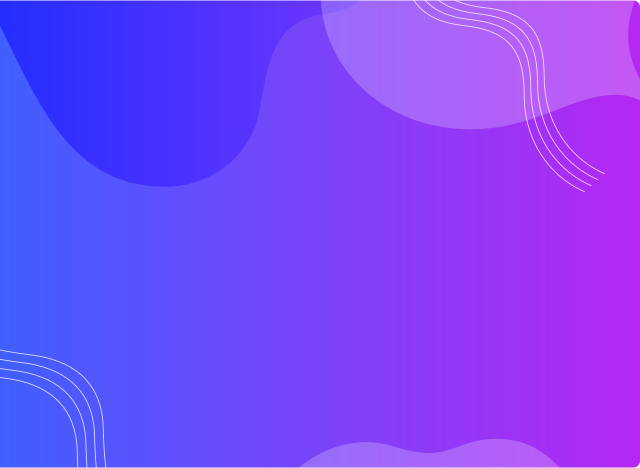
A WebGL 1 fragment shader for this background:

```glsl
precision highp float;
// Blue to magenta gradient card with soft translucent blobs and bundles of thin wavy lines.

uniform vec2 u_resolution;

// Layout grid: the canvas spans CANVAS units, y pointing down
const vec2 CANVAS = vec2(768.0, 561.0);
const float CORNER_RADIUS = 8.0;
const float EDGE_INSET = 0.6;

const vec3 PAGE_COLOR = vec3(1.0);
const vec3 BASE_LEFT = vec3(0.25, 0.37, 1.0);
const vec3 BASE_RIGHT = vec3(0.71, 0.155, 0.95);
const vec3 BLUE_LEFT = vec3(0.14, 0.18, 1.0);
const vec3 BLUE_RIGHT = vec3(0.44, 0.21, 0.99);
const float BLUE_SPAN = 430.0;
const float VEIL_OPACITY = 0.22;

const float LINE_HALF_WIDTH = 0.5;
const float LINE_OPACITY = 0.8;
const vec2 TOP_LINE_STEP = vec2(-8.0, 7.2);
const vec2 LOW_LINE_STEP = vec2(-10.4, 9.3);
const int LINE_COUNT = 4;
const int CURVE_STEPS = 18;

// A path holds (distance to the outline, side: 1 outside, -1 inside)
const vec2 EMPTY_PATH = vec2(1e4, 1.0);

vec2 bezier(vec2 a, vec2 b, vec2 c, vec2 d, float t) {
  float s = 1.0 - t;
  return s * s * s * a + 3.0 * s * s * t * b + 3.0 * s * t * t * c + t * t * t * d;
}

// Adds one cubic to a path; a path ending at its starting height closes itself
void addCurve(inout vec2 path, vec2 p, vec2 a, vec2 b, vec2 c, vec2 d) {
  vec2 from = a;
  for (int i = 1; i <= CURVE_STEPS; i++) {
    vec2 to = bezier(a, b, c, d, float(i) / float(CURVE_STEPS));
    vec2 along = to - from;
    vec2 rel = p - from;
    float h = clamp(dot(rel, along) / dot(along, along), 0.0, 1.0);
    path.x = min(path.x, length(rel - along * h));
    if ((from.y > p.y) != (to.y > p.y) && rel.x < along.x * rel.y / along.y) {
      path.y = -path.y;
    }
    from = to;
  }
}

float coverage(float signedDistance, float pixel) {
  return clamp(0.5 - signedDistance / pixel, 0.0, 1.0);
}

float blueBlob(vec2 p) {
  vec2 path = EMPTY_PATH;
  addCurve(path, p, vec2(-20, -5), vec2(34, 82), vec2(64, 224), vec2(198, 224));
  addCurve(path, p, vec2(198, 224), vec2(250, 224), vec2(302, 190), vec2(312, 130));
  addCurve(path, p, vec2(312, 130), vec2(322, 70), vec2(330, 22), vec2(395, 16));
  addCurve(path, p, vec2(395, 16), vec2(415, 13), vec2(425, 6), vec2(440, -5));
  return path.x * path.y;
}

float topVeil(vec2 p) {
  vec2 path = EMPTY_PATH;
  addCurve(path, p, vec2(385, -5), vec2(385, 75), vec2(455, 155), vec2(565, 155));
  addCurve(path, p, vec2(565, 155), vec2(645, 155), vec2(690, 110), vec2(745, 114));
  addCurve(path, p, vec2(745, 114), vec2(756, 115), vec2(764, 118), vec2(790, 130));
  addCurve(path, p, vec2(790, 130), vec2(758, 85), vec2(742, 50), vec2(764, -5));
  return path.x * path.y;
}

float bottomVeil(vec2 p) {
  vec2 path = EMPTY_PATH;
  addCurve(path, p, vec2(347, 570), vec2(375, 545), vec2(405, 530), vec2(440, 530));
  addCurve(path, p, vec2(440, 530), vec2(470, 530), vec2(485, 543), vec2(515, 543));
  addCurve(path, p, vec2(515, 543), vec2(543, 543), vec2(560, 526), vec2(595, 526));
  addCurve(path, p, vec2(595, 526), vec2(630, 526), vec2(655, 540), vec2(680, 570));
  return path.x * path.y;
}

// Distance to the nearest line of the two bundles
float wavyLines(vec2 p) {
  vec2 path = EMPTY_PATH;
  for (int i = 0; i < LINE_COUNT; i++) {
    if (p.x > 480.0 && p.y < 250.0) {
      vec2 q = p - float(i) * TOP_LINE_STEP;
      addCurve(path, q, vec2(516, -30), vec2(526, -8), vec2(545, 5), vec2(580, 9));
      addCurve(path, q, vec2(580, 9), vec2(636, 15), vec2(653, 40), vec2(653, 92));
      addCurve(path, q, vec2(653, 92), vec2(653, 148), vec2(684, 190), vec2(725, 208));
    } else if (p.x < 150.0 && p.y > 400.0) {
      vec2 q = p - float(i) * LOW_LINE_STEP;
      addCurve(path, q, vec2(-40, 405), vec2(-20, 417), vec2(10, 422), vec2(34, 425));
      addCurve(path, q, vec2(34, 425), vec2(97, 432), vec2(124, 466), vec2(124, 517));
      addCurve(path, q, vec2(124, 517), vec2(125, 545), vec2(126, 560), vec2(131, 580));
    }
  }
  return path.x;
}

// Card outline, rounded on the right and running off the left side
float card(vec2 p) {
  vec2 halfSize = vec2(CANVAS.x, 0.5 * CANVAS.y - EDGE_INSET);
  vec2 q = abs(p - vec2(0.0, 0.5 * CANVAS.y)) - halfSize + CORNER_RADIUS;
  return length(max(q, 0.0)) + min(max(q.x, q.y), 0.0) - CORNER_RADIUS;
}

void main() {
  vec2 uv = gl_FragCoord.xy / u_resolution;
  vec2 p = vec2(uv.x, 1.0 - uv.y) * CANVAS;
  float pixel = CANVAS.x / u_resolution.x;

  // Gradient and blobs
  vec3 color = mix(BASE_LEFT, BASE_RIGHT, uv.x);
  vec3 blue = mix(BLUE_LEFT, BLUE_RIGHT, clamp(p.x / BLUE_SPAN, 0.0, 1.0));
  color = mix(color, blue, coverage(blueBlob(p), pixel));
  float veil = max(coverage(topVeil(p), pixel), coverage(bottomVeil(p), pixel));
  color = mix(color, vec3(1.0), VEIL_OPACITY * veil);

  // Lines and card edge
  float line = coverage(wavyLines(p) - LINE_HALF_WIDTH, pixel);
  color = mix(color, vec3(1.0), LINE_OPACITY * line);
  color = mix(PAGE_COLOR, color, coverage(card(p), pixel));
  gl_FragColor = vec4(color, 1.0);
}
```
